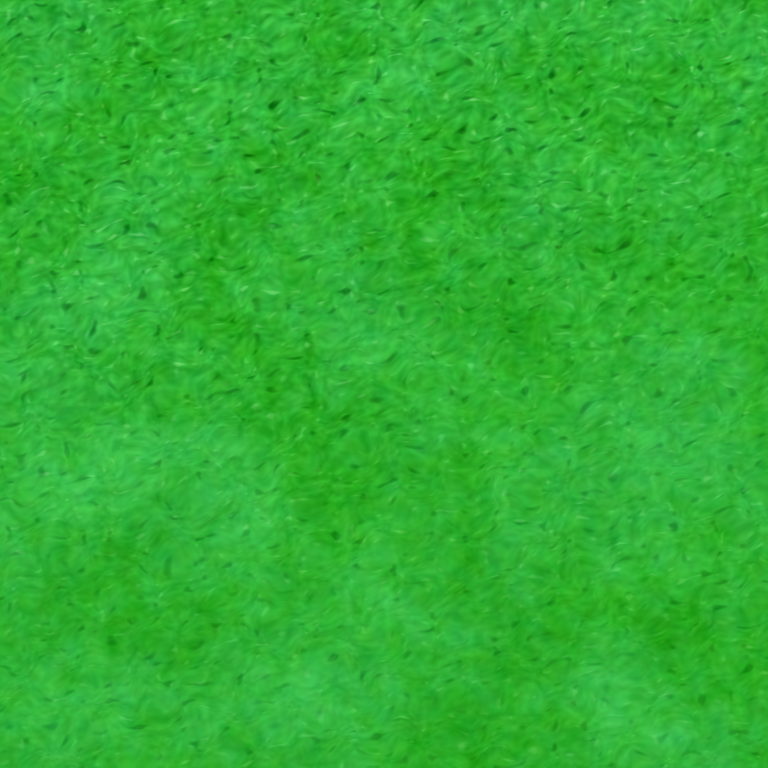
A three.js fragment shader for this texture:

```glsl
// Bright green felt-like turf with soft hue patches, fine fibres and scattered flecks.
varying vec2 vUv;

vec2 gradientAt(vec2 cell) {
  vec3 q = fract(cell.xyx * vec3(0.1031, 0.1030, 0.0973));
  q += dot(q, q.yzx + 33.33);
  float angle = 6.2832 * fract((q.x + q.y) * q.z);
  return vec2(cos(angle), sin(angle));
}

// Gradient noise, roughly -0.7 to 0.7
float noise(vec2 p) {
  vec2 i = floor(p);
  vec2 f = fract(p);
  vec2 u = f * f * f * (f * (f * 6.0 - 15.0) + 10.0);
  float a = dot(gradientAt(i), f);
  float b = dot(gradientAt(i + vec2(1.0, 0.0)), f - vec2(1.0, 0.0));
  float c = dot(gradientAt(i + vec2(0.0, 1.0)), f - vec2(0.0, 1.0));
  float d = dot(gradientAt(i + vec2(1.0, 1.0)), f - vec2(1.0, 1.0));
  return mix(mix(a, b, u.x), mix(c, d, u.x), u.y);
}

float fbm(vec2 p) {
  float sum = 0.0;
  float amplitude = 1.0;
  for (int octave = 0; octave < 4; octave++) {
    sum += amplitude * noise(p);
    p = mat2(1.6, 1.2, -1.2, 1.6) * p + 17.3;
    amplitude *= 0.6;
  }
  return sum;
}

void main() {
  vec2 p = vUv + 3.0;

  // Warped coordinates bend the fibres away from the noise lattice
  vec2 warp = vec2(noise(p * 22.0), noise(p * 22.0 + 41.0));
  vec2 q = p + 0.014 * warp;
  q.y -= 0.2 * q.x;

  // Broad drift from yellowish to bluish green
  float hue = fbm(p * vec2(4.0, 4.6) + 8.0) + 0.4 * noise(p * 27.0 + 5.0);
  vec3 yellowGreen = vec3(0.155, 0.655, 0.125);
  vec3 blueGreen = vec3(0.215, 0.72, 0.275);
  vec3 color = mix(yellowGreen, blueGreen, smoothstep(-0.75, 0.75, hue));

  // Fibre shading, crisper towards the top
  float crispness = mix(0.65, 1.2, smoothstep(0.1, 1.0, vUv.y + 0.3 * noise(p * 3.0)));
  float shade = 0.05 * fbm(p * vec2(7.0, 9.0) + 60.0);
  float fibre = 0.06 * noise(q * vec2(36.0, 50.0))
              + 0.10 * noise(q * vec2(66.0, 95.0) + 13.0)
              + 0.06 * noise(q * vec2(125.0, 165.0) + 29.0);
  color += vec3(0.75, 1.0, 0.75) * (shade + crispness * fibre);

  // Sparse dark pits and pale fibre tips
  float pit = smoothstep(0.26, 0.6, noise(q * vec2(52.0, 80.0) + 71.0));
  float tip = smoothstep(0.28, 0.62, noise(q * vec2(64.0, 110.0) + 97.0));
  color -= crispness * pit * vec3(0.09, 0.17, 0.08);
  color += crispness * tip * vec3(0.15, 0.09, 0.14);

  // Faint warm and cool tint in small blotches
  color.r += 0.04 * noise(p * 45.0 + 23.0);
  color.b += 0.05 * noise(p * 38.0 + 53.0);

  gl_FragColor = vec4(clamp(color, 0.0, 1.0), 1.0);
}
```
